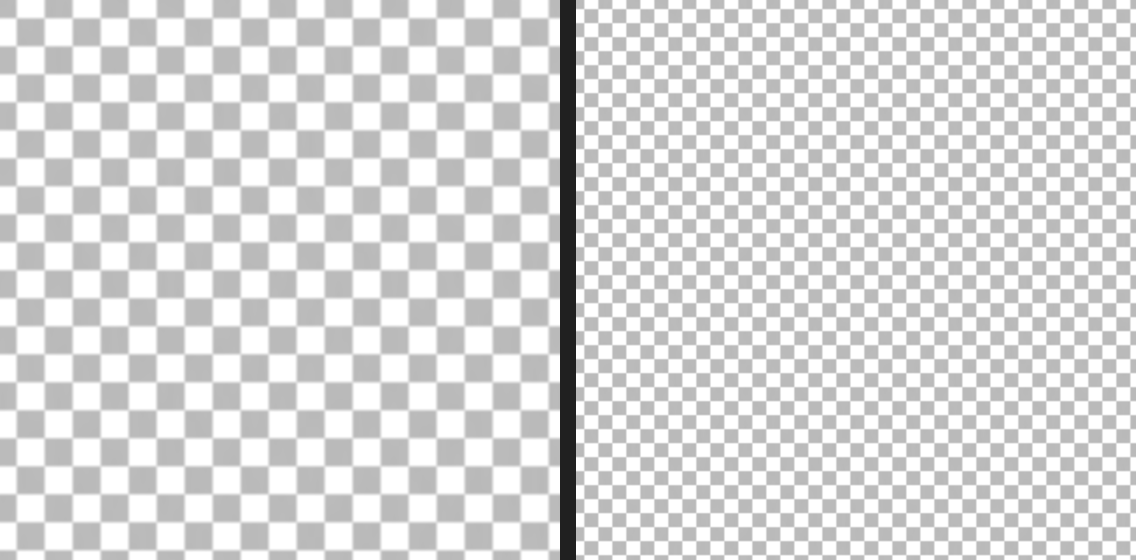
Left: one tile. Right: repeated 2 by 2.
A WebGL 1 fragment shader for this pattern:

```glsl
precision highp float;

// Soft-edged grey and white checkerboard, 20 by 20 cells, shifted off the grid.
// Each axis is a rounded square wave; their product gives the checks.
// Faint wrapping noise adds narrow vertical streaks to the grey cells.

#define CELLS 20.0                // cells per side; even, so that it tiles
#define SHIFT vec2(-0.596, 0.654) // lattice offset, in cells
#define EDGE_SOFTNESS 0.096       // half width of an edge, in cells
#define STREAKS 4.0               // streaks per cell
#define STREAK_DEPTH 0.010        // tonal range of the streaks
#define GREY vec3(0.73)
#define WHITE vec3(1.0)

uniform vec2 u_resolution;

float hash(vec2 p) {
  vec3 q = fract(vec3(p.xyx) * 0.1031);
  q += dot(q, q.yzx + 33.33);
  return fract((q.x + q.y) * q.z);
}

// Value noise on a lattice that wraps after the given period.
float wrappedNoise(vec2 p, vec2 period) {
  vec2 cell = floor(p);
  vec2 t = smoothstep(0.0, 1.0, p - cell);
  vec2 a = mod(cell, period);
  vec2 b = mod(cell + 1.0, period);
  float low = mix(hash(a), hash(vec2(b.x, a.y)), t.x);
  float high = mix(hash(vec2(a.x, b.y)), hash(b), t.x);
  return mix(low, high, t.y);
}

// Square wave of period 2 with rounded flanks, from -1 to 1.
vec2 softSquareWave(vec2 p, vec2 halfWidth) {
  vec2 edgeDistance = 0.5 - abs(fract(p) - 0.5);
  vec2 polarity = 1.0 - 2.0 * mod(floor(p), 2.0);
  vec2 ramp = clamp(edgeDistance / halfWidth, 0.0, 1.0);
  return polarity * sin(ramp * 1.5708);
}

void main() {
  vec2 p = gl_FragCoord.xy / u_resolution * CELLS + SHIFT;

  // Checks, with edges never thinner than a pixel
  vec2 halfWidth = max(vec2(EDGE_SOFTNESS), 0.75 * CELLS / u_resolution);
  vec2 wave = softSquareWave(p, halfWidth);
  float whiteness = 0.5 + 0.5 * wave.x * wave.y;

  // Slight unevenness of the grey
  vec2 streakScale = vec2(STREAKS, 1.0);
  float streak = wrappedNoise(p * streakScale, CELLS * streakScale) - 0.5;
  vec3 grey = GREY + STREAK_DEPTH * streak;

  gl_FragColor = vec4(mix(grey, WHITE, whiteness), 1.0);
}
```
